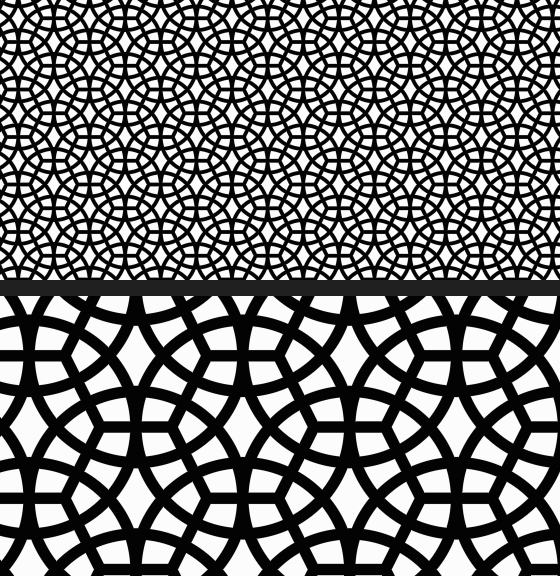
Top, the full canvas; bottom, a detail of the centre.
Write a Shadertoy shader that draws this pattern.

```glsl
// Black lattice of overlapping circles and stretched hexagons on white.

float segmentDistance(vec2 p, vec2 a, vec2 b) {
    vec2 ab = b - a;
    float t = clamp(dot(p - a, ab) / dot(ab, ab), 0.0, 1.0);
    return length(p - a - ab * t);
}

// Circles of radius 1.5 on a centred lattice with a 3 by 2 cell
float circleDistance(vec2 p) {
    float d = 10.0;
    for (int i = -1; i <= 2; i++) {
        for (int j = -1; j <= 1; j++) {
            vec2 center = vec2(1.5 * float(i), float(2 * j + (i & 1)));
            d = min(d, abs(length(p - center) - 1.5));
        }
    }
    return d;
}

// Hexagon edges inside one mirrored quarter of the cell
float hexagonDistance(vec2 p) {
    float top = segmentDistance(p, vec2(0.0, 1.0), vec2(0.5, 1.0));
    float slant = segmentDistance(p, vec2(0.5, 1.0), vec2(1.0, 0.0));
    float bar = segmentDistance(p, vec2(1.0, 0.0), vec2(1.5, 0.0));
    return min(slant, min(top, bar));
}

void mainImage(out vec4 fragColor, in vec2 fragCoord) {
    // One unit is the half height of a hexagon
    float unitsPerHeight = 11.79;
    vec2 p = (fragCoord / iResolution.y - vec2(0.8285, 0.5955)) * unitsPerHeight;

    // Repeat the cell and fold it by its mirror symmetry
    vec2 halfCell = vec2(1.5, 1.0);
    vec2 q = abs(mod(p + halfCell, 2.0 * halfCell) - halfCell);

    // Lines with smooth edges
    float edge = min(circleDistance(q), hexagonDistance(q)) - 0.08;
    float pixel = unitsPerHeight / iResolution.y;
    float paper = smoothstep(-0.7 * pixel, 0.7 * pixel, edge);
    fragColor = vec4(vec3(mix(0.01, 0.99, paper)), 1.0);
}
```
